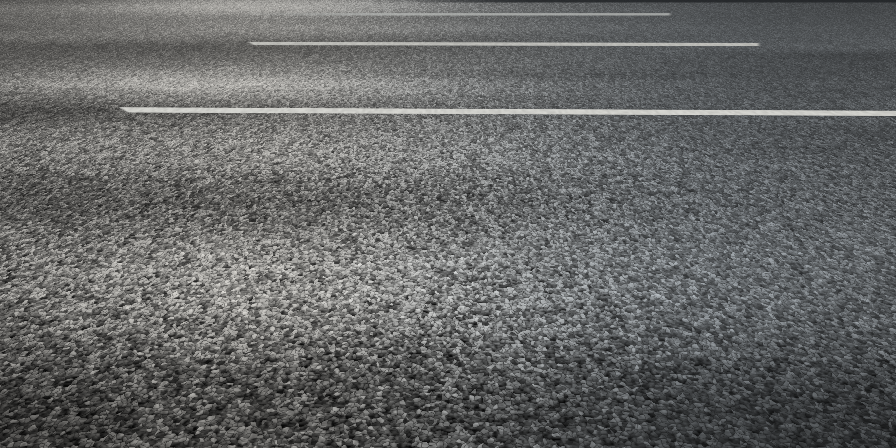
Reproduce this texture procedurally as a WebGL 1 fragment shader.

```glsl
precision highp float;
// Asphalt road in perspective with glancing light and three white lane stripes.
uniform vec2 u_resolution;

vec2 hash2(vec2 p) {
  vec3 q = fract(p.xyx * vec3(0.1031, 0.1030, 0.0973));
  q += dot(q, q.yzx + 33.33);
  return fract((q.xx + q.yz) * q.zy);
}

float noise(vec2 p) {
  vec2 i = floor(p), f = fract(p);
  f = f * f * (3.0 - 2.0 * f);
  return mix(mix(hash2(i).x, hash2(i + vec2(1.0, 0.0)).x, f.x),
             mix(hash2(i + vec2(0.0, 1.0)).x, hash2(i + 1.0).x, f.x), f.y);
}

// Angular stones: each has a random shade, lit from above, with darker joints
float gravel(vec2 p) {
  vec2 cell = floor(p), f = fract(p);
  float nearest = 9.0, second = 9.0, shade = 0.0;
  for (int y = -1; y <= 1; y++) {
    for (int x = -1; x <= 1; x++) {
      vec2 o = vec2(float(x), float(y));
      vec2 toStone = o + hash2(cell + o) - f;
      float d = length(toStone);
      if (d < nearest) {
        second = nearest;
        nearest = d;
        shade = hash2(cell + o + 71.0).y + 0.35 * toStone.y;
      } else {
        second = min(second, d);
      }
    }
  }
  return shade * mix(0.35, 1.0, smoothstep(0.0, 0.3, second - nearest));
}

float bell(float x, float center, float width) {
  float d = (x - center) / width;
  return exp(-d * d);
}

// Horizontal painted stripe with smoothed ends and edges
float stripe(vec2 p, float left, float right, float center, float halfWidth) {
  float px = 1.0 / u_resolution.y;
  float across = smoothstep(halfWidth + px * 0.5, halfWidth - px * 0.5, abs(p.y - center));
  float start = left + (p.y - center) * 0.9;
  return across * smoothstep(start - 0.003, start + 0.003, p.x)
                * smoothstep(right + 0.003, right - 0.003, p.x);
}

// Light bands, p.y measured downward from the far edge
float roadLight(vec2 p) {
  float x = p.x, t = p.y;
  float light = 0.355 - 0.05 * smoothstep(0.5, 1.0, x);
  light += 0.30 * bell(t, 0.012, 0.025) * bell(x, 0.30, 0.20);
  light += 0.15 * bell(t, 0.065, 0.025) * bell(x, 0.30, 0.25);
  light += 0.29 * bell(t, 0.185, 0.038) * bell(x, 0.25, 0.26);
  light += 0.15 * bell(t, 0.335, 0.075) * bell(x, 0.34, 0.36);
  light += 0.17 * bell(t, 0.62, 0.13) * bell(x, 0.32, 0.36);
  light += 0.07 * bell(t, 0.58, 0.22) * smoothstep(0.3, 0.9, x);
  light += 0.04 * bell(x, 0.38, 0.28) * smoothstep(0.08, 0.3, t);
  light -= 0.10 * bell(t, 0.245, 0.025) * smoothstep(0.5, 0.0, x);
  light -= 0.06 * bell(t, 0.45, 0.06) * smoothstep(0.8, 0.1, x);
  light -= 0.10 * smoothstep(0.68, 0.95, t);
  light -= 0.04 * smoothstep(0.22, 0.0, x) * smoothstep(0.6, 0.9, t);
  // Worn streaks along the lanes
  float streak = noise(vec2(x * 2.0, t * 48.0)) - 0.5;
  return light + streak * mix(0.09, 0.02, smoothstep(0.05, 0.45, t));
}

void main() {
  vec2 uv = gl_FragCoord.xy / u_resolution;
  vec2 p = vec2(uv.x, 1.0 - uv.y);

  // Grain shrinks toward the horizon while keeping its proportions
  float depth = p.y + 0.28;
  vec2 ground = vec2((p.x - 0.5) * 2.0 / depth, log(depth) * 1.45) * 98.0 + 300.0;
  vec2 bent = ground + 0.7 * vec2(noise(ground * 1.3), noise(ground * 1.3 + 57.0));
  float grain = gravel(bent) - 0.41;
  grain += 0.6 * (noise(ground * 1.7) - 0.5);
  grain += 0.3 * (noise(ground * 0.6 + 40.0) - 0.5);
  float contrast = mix(0.30, 0.95, smoothstep(0.0, 0.5, p.y));
  contrast += 0.30 * smoothstep(0.55, 0.95, p.y);
  contrast *= 1.0 - 0.28 * smoothstep(0.45, 0.9, p.x);

  // Highlights roll off softly
  float value = max(roadLight(p) * (1.02 + contrast * grain), 0.03);
  value -= 0.45 * max(value - 0.62, 0.0);
  vec3 tint = mix(vec3(1.01, 1.0, 0.975), vec3(0.96, 1.0, 1.03), smoothstep(0.25, 0.85, p.x));
  vec3 color = value * tint;

  // Lane stripes, thicker as they come closer
  float paintWear = 0.95 + 0.1 * noise(ground * 0.8);
  float far = stripe(p, 0.27, 0.748, 0.032, 0.0026) * smoothstep(0.25, 0.45, p.x);
  float middle = stripe(p, 0.28, 0.847, 0.096 + 0.004 * p.x, 0.0036);
  float near = stripe(p, 0.138, 1.1, 0.244 + 0.009 * p.x, 0.0058);
  color = mix(color, vec3(0.70, 0.71, 0.70), far * 0.8);
  color = mix(color, vec3(0.77, 0.77, 0.75) * paintWear, middle * 0.9);
  color = mix(color, vec3(0.83, 0.83, 0.81) * paintWear, near * 0.95);

  // Dark verge along the far edge
  float verge = smoothstep(0.008, 0.003, p.y) * smoothstep(0.40, 0.60, p.x);
  color = mix(color, vec3(0.13, 0.14, 0.15), verge * 0.85);

  gl_FragColor = vec4(clamp(color, 0.0, 1.0), 1.0);
}
```
